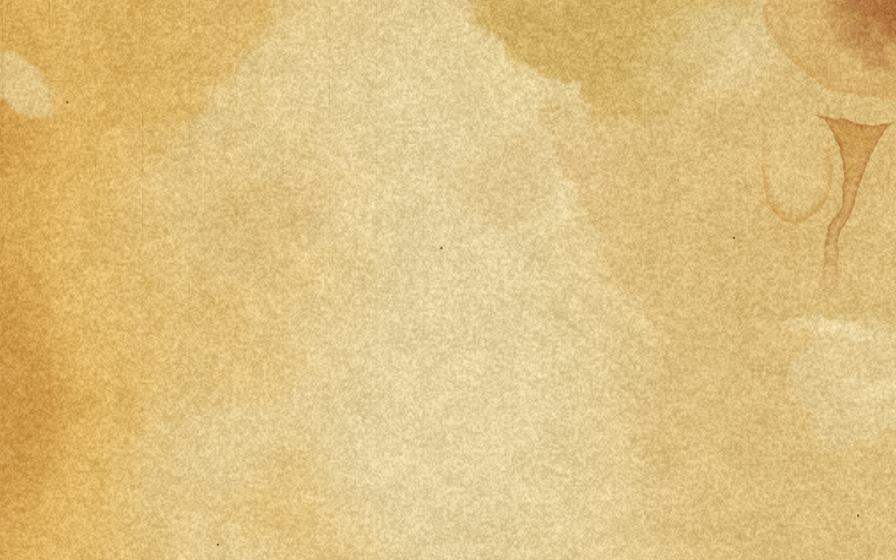
A WebGL 1 fragment shader for this texture:

```glsl
precision highp float;
// Aged parchment: golden edges, a pale centre, water stains and fine paper grain.
uniform vec2 u_resolution;

const vec3 PALE = vec3(0.895, 0.82, 0.62);
const vec3 CREAM = vec3(0.88, 0.775, 0.53);
const vec3 GOLD = vec3(0.875, 0.705, 0.375);
const vec3 TAN = vec3(0.84, 0.70, 0.43);
const vec3 OCHRE = vec3(0.78, 0.56, 0.25);
const vec3 OLIVE = vec3(0.80, 0.665, 0.35);
const vec3 RUST = vec3(0.64, 0.38, 0.18);

float hash(vec2 p) {
  vec3 q = fract(vec3(p.xyx) * 0.1031);
  q += dot(q, q.yzx + 33.33);
  return fract((q.x + q.y) * q.z);
}

float noise(vec2 p) {
  vec2 i = floor(p);
  vec2 f = fract(p);
  f = f * f * (3.0 - 2.0 * f);
  float low = mix(hash(i), hash(i + vec2(1.0, 0.0)), f.x);
  float high = mix(hash(i + vec2(0.0, 1.0)), hash(i + 1.0), f.x);
  return mix(low, high, f.y);
}

float fbm(vec2 p) {
  float sum = 0.0;
  float weight = 0.5;
  for (int i = 0; i < 5; i++) {
    sum += weight * noise(p);
    p = mat2(1.6, 1.2, -1.2, 1.6) * p + 7.3;
    weight *= 0.5;
  }
  return sum;
}

float ellipse(vec2 p, vec2 centre, vec2 radii) {
  return (length((p - centre) / radii) - 1.0) * min(radii.x, radii.y);
}

// Coverage of a shape, from its signed distance.
float fill(float d, float blur) {
  return 1.0 - smoothstep(-blur, blur, d);
}

// Dark line left where a stain dried, fading towards its inside.
float tideLine(float d, float width) {
  return exp(-abs(d) / width) * fill(d, 0.002);
}

// Run of liquid, wide at the top, with a bowed left side.
float funnel(vec2 p) {
  float t = clamp((0.79 - p.y) / 0.34, 0.0, 1.0);
  float left = 1.455 + 0.045 * sin(3.1 * sqrt(t));
  float right = mix(1.59, 1.485, sqrt(t));
  return max(max(left - p.x, p.x - right), abs(p.y - 0.62) - 0.17);
}

vec3 paperTone(vec2 p, float cloud) {
  float x = p.x + cloud * 0.65;
  vec3 c = mix(CREAM, PALE, fill(ellipse(p + cloud * 0.3, vec2(0.78, 0.4), vec2(0.36, 0.72)), 0.26));
  c = mix(c, GOLD, 0.95 * (1.0 - smoothstep(0.08, 0.66, x)));
  c = mix(c, OCHRE, 0.75 * (1.0 - smoothstep(-0.1, 0.18, x)));
  return mix(c, TAN, 0.4 * smoothstep(1.0, 1.55, x));
}

vec3 addStains(vec3 c, vec2 p, vec2 w, float cloud) {
  // Broad washes in the upper corners and down the right
  float corner = ellipse(w, vec2(0.15, 1.02), vec2(0.34, 0.24));
  c = mix(c, GOLD * 0.97, 0.65 * fill(corner, 0.018));
  float wash = ellipse(w, vec2(1.10, 1.02), vec2(0.27, 0.22));
  c = mix(c, OLIVE, fill(wash, 0.014) * (0.72 + cloud));
  float slope = 0.97 + 0.45 * (0.8 - w.y) - w.x;
  float slopeFade = smoothstep(0.25, 0.65, p.y) * fill(p.y - 0.82, 0.05);
  c = mix(c, TAN, slopeFade * (0.35 * fill(slope, 0.01) + 0.3 * tideLine(slope, 0.012)));
  c = mix(c, TAN, 0.3 * fill(ellipse(w, vec2(0.48, 0.62), vec2(0.11, 0.09)), 0.04));
  c = mix(c, TAN, 0.25 * fill(ellipse(w, vec2(0.89, 0.67), vec2(0.09, 0.10)), 0.04));
  // Bleached spots
  c = mix(c, PALE, 0.6 * fill(ellipse(w, vec2(1.32, 0.91), vec2(0.13, 0.06)), 0.05));
  c = mix(c, PALE, 0.7 * fill(ellipse(w, vec2(1.04, 0.81), vec2(0.022, 0.013)), 0.004));
  c = mix(c, PALE, 0.55 * fill(ellipse(w, vec2(0.04, 0.84), vec2(0.07, 0.05)), 0.008));
  c = mix(c, PALE, 0.55 * fill(ellipse(w, vec2(1.56, 0.33), vec2(0.12, 0.13)), 0.015));
  c = mix(c, PALE * 1.03, 0.7 * fill(ellipse(w, vec2(1.49, 0.42), vec2(0.10, 0.022)), 0.006));
  c = mix(c, PALE * 1.04, 0.7 * fill(ellipse(w, vec2(1.56, 0.30), vec2(0.04, 0.022)), 0.004));
  // Sharp dried drops at the right
  vec2 s = mix(p, w, 0.3);
  float drop = ellipse(s, vec2(1.42, 0.71), vec2(0.06, 0.115));
  c = mix(c, CREAM, 0.5 * fill(drop, 0.004));
  c = mix(c, OCHRE, 0.7 * tideLine(drop, 0.006) * fill(p.y - 0.74, 0.06));
  float run = funnel(s);
  c = mix(c, OCHRE, 0.65 * fill(run, 0.003) * smoothstep(0.48, 0.80, p.y));
  c = mix(c, RUST, 0.65 * tideLine(run, 0.005) * smoothstep(0.45, 0.6, p.y));
  float pool = ellipse(s, vec2(1.56, 0.98), vec2(0.19, 0.15));
  c = mix(c, OCHRE, 0.3 * fill(pool, 0.005) + 0.2 * tideLine(pool, 0.006));
  return mix(c, RUST, 0.75 * fill(ellipse(w, vec2(1.58, 1.0), vec2(0.08, 0.07)), 0.035));
}

void main() {
  vec2 p = gl_FragCoord.xy / u_resolution.y;
  float cloud = fbm(p * 3.2 + 4.0) - 0.485;
  vec2 w = p + 0.15 * (vec2(fbm(p * 7.0), fbm(p * 7.0 + 31.0)) - 0.485);
  w += 0.045 * (vec2(fbm(p * 32.0 + 11.0), fbm(p * 32.0 + 57.0)) - 0.485);
  vec3 c = addStains(paperTone(p, cloud), p, w, cloud);

  // Mottling, fibres and crisp grain
  float grain = 0.115 * (noise(p * 317.0) - 0.5) + 0.07 * (noise(p * 165.0 + 9.0) - 0.5);
  grain += 0.03 * (noise(p * vec2(60.0, 210.0)) - 0.5) + 0.065 * (fbm(p * 18.0) - 0.485);
  c += grain * vec3(0.85, 1.0, 1.15);

  // Faint broken upright rules and slanted wrinkles
  float rule = abs(fract(p.x / 0.0835 + 0.45) - 0.5) * 0.0835;
  float ruleFade = fill(p.x - 0.85, 0.06) * smoothstep(-0.1, 0.9, p.y) * noise(p * vec2(12.0, 24.0));
  c -= 0.07 * fill(rule - 0.0008, 0.0014) * ruleFade;
  float wrinkle = noise(vec2((p.x + p.y) * 9.0, (p.y + 0.8 * p.x) * 85.0)) - 0.5;
  c += 0.05 * wrinkle * fill(ellipse(p, vec2(1.02, 0.4), vec2(0.2, 0.14)), 0.08);

  // Scattered specks
  for (int i = 0; i < 5; i++) {
    float k = float(i) + 1.0;
    vec2 spot = vec2(1.6 * hash(vec2(k, 3.7)), hash(vec2(k, 9.2)));
    c = mix(c, RUST * 0.5, 0.7 * fill(length(p - spot) - 0.002, 0.0015));
  }
  gl_FragColor = vec4(clamp(c, 0.0, 1.0), 1.0);
}
```
